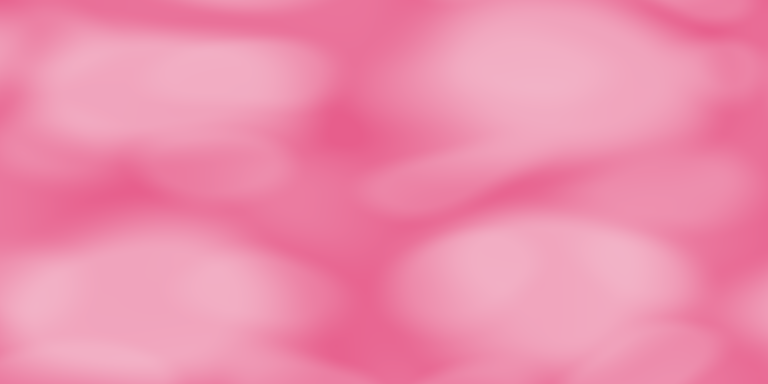
Write a Shadertoy shader that draws this background.

```glsl
// Soft pink clouds: broad, blurred oval petals lie on a jittered grid over
// a darker rose ground. Smooth noise bends their outlines and varies the
// ground, and a fainter layer of smaller ovals adds inner highlights.

const vec3 DEEP_ROSE = vec3(0.905, 0.37, 0.55);
const vec3 PALE_PINK = vec3(0.955, 0.73, 0.80);
const float MID_TONE = 0.51;
const float CONTRAST = 1.38;

float hash(vec2 p) {
    return fract(sin(dot(p, vec2(127.1, 311.7))) * 43758.5453);
}

vec2 hash2(vec2 p) {
    return vec2(hash(p), hash(p + 17.3));
}

float valueNoise(vec2 p) {
    vec2 cell = floor(p);
    vec2 f = fract(p);
    f = f * f * f * (f * (f * 6.0 - 15.0) + 10.0);
    float low = mix(hash(cell), hash(cell + vec2(1.0, 0.0)), f.x);
    float high = mix(hash(cell + vec2(0.0, 1.0)), hash(cell + 1.0), f.x);
    return mix(low, high, f.y);
}

mat2 rotation(float angle) {
    float c = cos(angle);
    float s = sin(angle);
    return mat2(c, s, -s, c);
}

// Coverage of one blurred oval: 1 at its heart, 0 outside
float softOval(vec2 offset, vec2 radii, float blur) {
    return 1.0 - smoothstep(1.0 - blur, 1.1, length(offset / radii));
}

// Share of darkness left after jittered ovals of one size lighten the ground
float ovalShade(vec2 p, vec2 cellSize, float strength, float seed) {
    vec2 home = floor(p / cellSize);
    float shade = 1.0;
    for (int j = -1; j <= 1; j++) {
        for (int i = -1; i <= 1; i++) {
            vec2 cell = home + vec2(i, j);
            vec2 jitter = hash2(cell + seed) - 0.5;
            vec2 variety = hash2(cell + seed + 41.7);
            vec2 center = (cell + 0.5 + 0.28 * jitter) * cellSize;
            vec2 offset = rotation(0.35 * (variety.x - 0.6)) * (p - center);
            vec2 radii = cellSize * mix(0.4, 0.49, variety.y);
            float blur = mix(0.25, 0.62, variety.x);
            shade *= 1.0 - strength * softOval(offset, radii, blur);
        }
    }
    return shade;
}

void mainImage(out vec4 fragColor, in vec2 fragCoord) {
    vec2 p = fragCoord / iResolution.y;

    // Bend the outlines
    vec2 stretch = vec2(2.2, 4.0);
    vec2 bend = vec2(valueNoise(p * stretch + 5.2),
                     valueNoise(p * stretch + 23.8)) - 0.5;
    vec2 q = p + bend * vec2(0.26, 0.13);

    // Uneven rose ground
    float ground = mix(valueNoise(q * stretch + 9.1),
                       valueNoise(q * stretch * 2.0 + 31.4), 0.25);
    float darkness = 1.0 - (0.04 + 0.38 * ground);

    // Large petals and their inner highlights
    darkness *= ovalShade(q, vec2(1.0, 0.5), 0.64, 3.0);
    darkness *= ovalShade(q + 0.13, vec2(0.55, 0.27), 0.26, 71.0);

    // Widen the tonal range
    float tone = 0.49 + CONTRAST * (1.0 - darkness - MID_TONE);
    fragColor = vec4(mix(DEEP_ROSE, PALE_PINK, clamp(tone, 0.0, 1.0)), 1.0);
}
```
